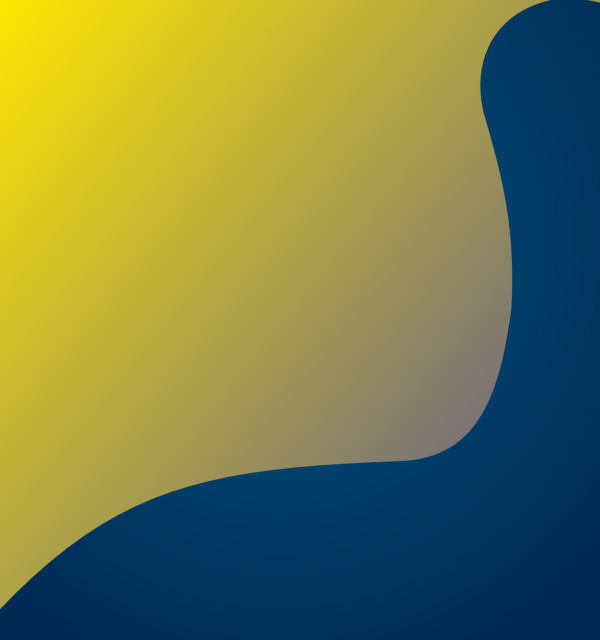
Reproduce this background procedurally as a Shadertoy shader.

```glsl
const float ASPECT = 0.9375;
const vec3 YELLOW = vec3(1.0, 0.905, 0.0);
const vec3 WARM_GRAY = vec3(0.485, 0.46, 0.455);
const vec2 FADE_SLOPE = vec2(0.79, 0.645);
const vec3 BLUE = vec3(0.0, 0.255, 0.42);
const vec3 NAVY = vec3(0.0, 0.16, 0.33);
const vec2 GLOW_CENTER = vec2(0.44, 0.63);
const vec2 GLOW_STRETCH = vec2(1.06, 1.0);
const float GLOW_INNER = 0.34;
const float GLOW_OUTER = 0.74;
const int CURVES = 5;
const int STEPS = 20;

// Chained cubic curves; neighbours share an end point
const vec2 EDGE[16] = vec2[16](
    vec2(-0.002, 0.046), vec2(0.183, 0.241), vec2(0.326, 0.268),
    vec2(0.620, 0.2793), vec2(0.744, 0.281), vec2(0.781, 0.378),
    vec2(0.799, 0.518), vec2(0.8056, 0.642), vec2(0.786, 0.720),
    vec2(0.7573, 0.818), vec2(0.734, 0.902), vec2(0.770, 0.987),
    vec2(0.875, 1.0026), vec2(0.896, 1.004), vec2(0.917, 1.001),
    vec2(0.940, 0.995));

vec2 cubicPoint(int first, float t) {
    float s = 1.0 - t;
    return s * s * s * EDGE[first] + 3.0 * s * s * t * EDGE[first + 1]
         + 3.0 * s * t * t * EDGE[first + 2] + t * t * t * EDGE[first + 3];
}

float segmentDistance(vec2 p, vec2 a, vec2 b) {
    vec2 ab = b - a;
    float h = clamp(dot(p - a, ab) / dot(ab, ab), 0.0, 1.0);
    return length(p - a - ab * h);
}

// Signed distance to the wave, negative inside
float waveDistance(vec2 p) {
    float nearest = 10.0;
    float side = 1.0;
    vec2 a = EDGE[0];
    for (int c = 0; c < CURVES; c++) {
        for (int i = 1; i <= STEPS; i++) {
            vec2 b = cubicPoint(3 * c, float(i) / float(STEPS));
            nearest = min(nearest, segmentDistance(p, a, b));
            // Each crossing above the point flips the side
            if ((a.x > p.x) != (b.x > p.x)) {
                float crossing = mix(a.y, b.y, (p.x - a.x) / (b.x - a.x));
                if (crossing > p.y) side = -side;
            }
            a = b;
        }
    }
    return side * nearest;
}

void mainImage(out vec4 fragColor, in vec2 fragCoord) {
    vec2 p = fragCoord / iResolution.xy * vec2(ASPECT, 1.0);
    float pixel = 1.0 / iResolution.y;

    // Diagonal fade from the upper left corner
    float fade = dot(vec2(p.x, 1.0 - p.y), FADE_SLOPE);
    vec3 backdrop = mix(YELLOW, WARM_GRAY, clamp(fade, 0.0, 1.0));

    // Radial shading inside the wave
    float radius = length((p - GLOW_CENTER) * GLOW_STRETCH);
    float shade = clamp((radius - GLOW_INNER) / (GLOW_OUTER - GLOW_INNER), 0.0, 1.0);
    vec3 wave = mix(BLUE, NAVY, shade);

    float coverage = 1.0 - smoothstep(-0.75 * pixel, 0.75 * pixel, waveDistance(p));
    fragColor = vec4(mix(backdrop, wave, coverage), 1.0);
}
```
